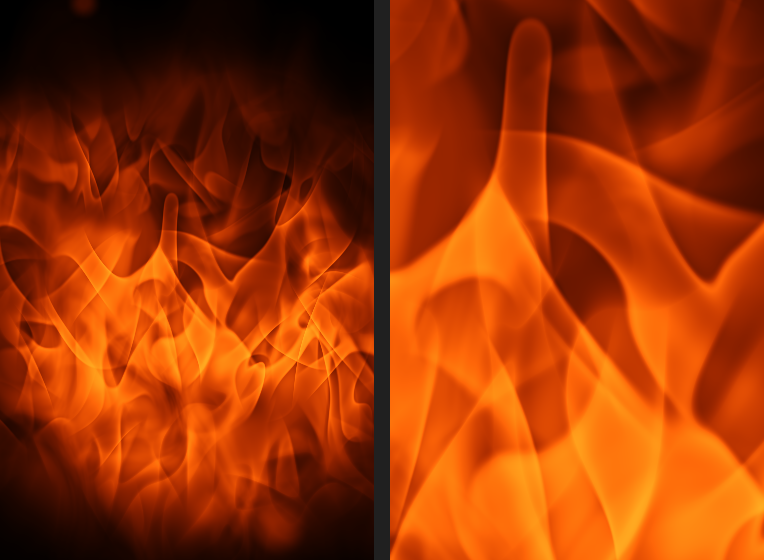
Left, the full canvas; right, a detail of the centre.
Write a Shadertoy shader that draws this texture.

```glsl
// Glowing orange flames: soft warped heat with thin curling folds on a black ground.

const int FOLD_LAYERS = 18;

vec2 hashGradient(vec2 cell) {
    vec2 k = vec2(dot(cell, vec2(127.1, 311.7)), dot(cell, vec2(269.5, 183.3)));
    return 2.0 * fract(sin(k) * 43758.55) - 1.0;
}

float gradientNoise(vec2 p) {
    vec2 cell = floor(p);
    vec2 f = p - cell;
    vec2 u = f * f * f * (f * (f * 6.0 - 15.0) + 10.0);
    vec2 e = vec2(1.0, 0.0);
    float bottom = mix(dot(hashGradient(cell), f),
                       dot(hashGradient(cell + e.xy), f - e.xy), u.x);
    float top = mix(dot(hashGradient(cell + e.yx), f - e.yx),
                    dot(hashGradient(cell + e.xx), f - e.xx), u.x);
    return mix(bottom, top, u.y);
}

float fbm(vec2 p) {
    float sum = 0.0;
    float amplitude = 0.6;
    for (int i = 0; i < 4; i++) {
        sum += amplitude * gradientNoise(p);
        p = mat2(1.6, 1.2, -1.2, 1.6) * p + 7.3;
        amplitude *= 0.48;
    }
    return sum;
}

// Pushes points sideways and upward to make curling shapes
vec2 curl(vec2 p, float amount) {
    vec2 offset = vec2(gradientNoise(p + 3.1), gradientNoise(p + 17.7));
    return p + amount * offset;
}

vec2 rotate(vec2 p, float angle) {
    float c = cos(angle);
    float s = sin(angle);
    return mat2(c, s, -s, c) * p;
}

float glow(vec2 uv, vec2 center, vec2 radius) {
    vec2 d = (uv - center) / radius;
    return exp(-dot(d, d));
}

// Broad distribution of heat over the canvas
float heatEnvelope(vec2 uv) {
    float heat = 0.82 * glow(uv, vec2(0.42, 0.37), vec2(0.48, 0.25));
    heat += 0.40 * glow(uv, vec2(0.95, 0.47), vec2(0.30, 0.24));
    heat += 0.40 * glow(uv, vec2(0.15, 0.65), vec2(0.42, 0.18));
    heat += 0.20 * glow(uv, vec2(0.55, 0.86), vec2(0.30, 0.13));
    heat += 0.30 * glow(uv, vec2(0.48, 0.15), vec2(0.25, 0.13));
    heat += 0.17 * glow(uv, vec2(0.85, 0.13), vec2(0.22, 0.10));
    return heat;
}

// A sheet of flame: crisp and bright on one side of a curve, shaded on the other
float flameFold(vec2 p, float seed, float focus) {
    float scale = mix(0.9, 2.1, fract(seed * 0.618));
    float tilt = 0.6 * sin(seed * 2.4);
    vec2 q = rotate(p, tilt) * vec2(5.4, 2.8) * scale + seed * vec2(13.7, 9.1);
    q = curl(curl(q, 0.9), 0.6);
    float d = gradientNoise(q);
    float blur = gradientNoise(p * 3.5 + seed * 5.3) + 0.25;
    float softness = scale * mix(0.09, 0.014, focus * smoothstep(-0.15, 0.30, blur));
    float side = smoothstep(-softness, softness, d);
    float depth = abs(d) / scale;
    float sheet = 0.65 * exp(-depth * 42.0) + 0.42 * exp(-depth * 8.0);
    float shade = 0.30 * exp(-depth * 12.0);
    float presence = smoothstep(0.0, 0.36, gradientNoise(p * 4.6 - seed * 7.9));
    return mix(-shade, sheet, side) * presence;
}

float ember(vec2 p, vec2 center, float radius) {
    return 1.0 - smoothstep(radius * 0.2, radius * 1.3, length(p - center));
}

vec3 fireColor(float heat) {
    float red = min(heat, 1.0 - 0.06 * exp(-heat * 3.0));
    float green = 0.20 * heat + 0.20 * pow(heat, 4.0);
    float blue = 0.035 * pow(heat, 7.0);
    return vec3(red, min(green, 0.68), min(blue, 0.20));
}

void mainImage(out vec4 fragColor, in vec2 fragCoord) {
    vec2 uv = fragCoord / iResolution.xy;
    vec2 p = fragCoord / iResolution.y;

    // Blurred body of the fire
    vec2 sway = vec2(gradientNoise(p * 5.0 + 2.0), gradientNoise(p * 5.0 + 31.0));
    float envelope = heatEnvelope(uv + 0.15 * sway);
    vec2 smoke = curl(curl(p * vec2(7.5, 5.0) + 11.0, 0.9), 0.6);
    float heat = envelope * (0.98 + 1.15 * fbm(smoke));

    // Sharp and soft folds, most in focus at mid height
    float focus = smoothstep(0.06, 0.25, uv.y) * (1.0 - smoothstep(0.70, 0.92, uv.y));
    float folds = 0.0;
    for (int i = 0; i < FOLD_LAYERS; i++) {
        folds += flameFold(p, float(i) + 1.0, focus);
    }
    heat += 0.55 * folds * smoothstep(0.03, 0.75, envelope);

    // Out of focus sparks
    heat += 0.22 * ember(p, vec2(0.50, 0.057), 0.042);
    heat += 0.22 * ember(p, vec2(0.15, 0.995), 0.026);

    heat = max(heat - 0.03, 0.0);
    heat = min(heat, 0.85 + 0.4 * (1.0 - exp(-max(heat - 0.85, 0.0) * 2.5)));
    fragColor = vec4(fireColor(heat), 1.0);
}
```
